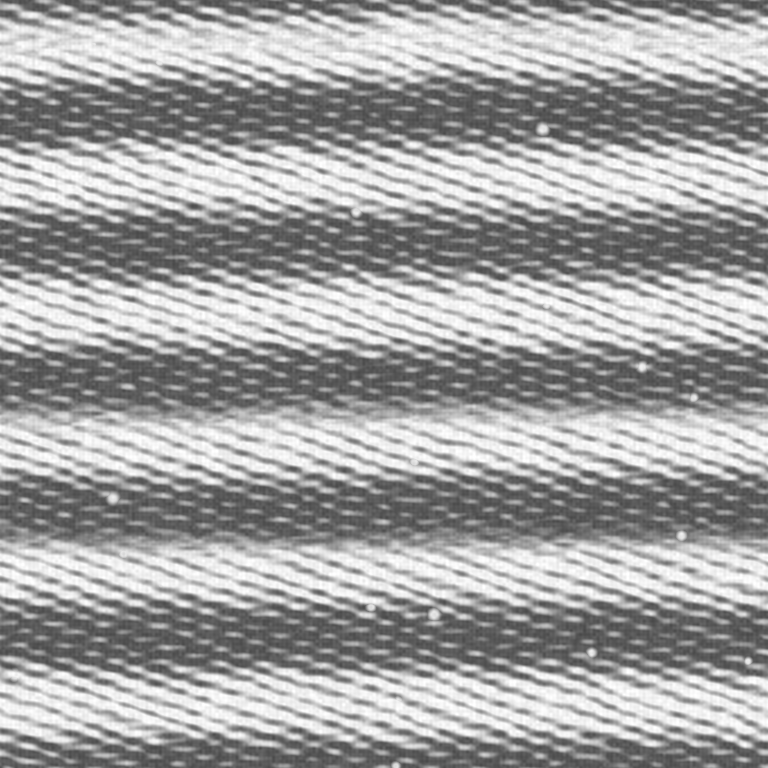
Write a WebGL 2 fragment shader that draws this texture.

```glsl
#version 300 es
precision highp float;
// Grey and white striped twill cloth with broken diagonal threads, fine knit and pale slubs.

uniform vec2 u_resolution;
out vec4 fragColor;

const float TAU = 6.2831853;
const vec3 DARK_YARN = vec3(0.345);
const vec3 LIGHT_YARN = vec3(0.955);

const float STRIPE_PERIOD = 0.171;   // height of one light and dark pair
const float STRIPE_TOP = 0.064;      // first light centre, from the top edge
const float STRIPE_WAVER = 0.012;
const float TWILL_PERIOD = 0.0212;   // vertical gap between diagonals
const float TWILL_SLOPE = 0.34;
const float BREAK_PERIOD = 0.0170;   // counter-diagonal that cuts dashes
const float BREAK_SLOPE = 0.24;
const float DARK_BIAS = -0.98;
const float LIGHT_BIAS = 0.84;
const float YARN_SOFTNESS = 1.12;
const float KNIT_COUNT = 170.0;
const float KNIT_DEPTH = 0.016;
const float GRAIN_COUNT = 230.0;
const float GRAIN_DEPTH = 0.09;
const float SLUB_GRID = 12.0;
const float SLUB_CHANCE = 0.16;
const float SLUB_RADIUS = 0.0088;

float hash(vec2 p) {
    vec3 q = fract(vec3(p.xyx) * 0.1031);
    q += dot(q, q.yzx + 33.33);
    return fract((q.x + q.y) * q.z);
}

float noise(vec2 p) {
    vec2 cell = floor(p), f = fract(p);
    f = f * f * (3.0 - 2.0 * f);
    float low = mix(hash(cell), hash(cell + vec2(1, 0)), f.x);
    float high = mix(hash(cell + vec2(0, 1)), hash(cell + vec2(1, 1)), f.x);
    return mix(low, high, f.y);
}

// Crossed diagonals: high on floating threads, low in the gaps.
float weave(vec2 p, float tone) {
    vec2 along = vec2(p.x, p.y + TWILL_SLOPE * p.x);
    float wander = 0.35 * (noise(along * vec2(16.0, 40.0)) - 0.5);
    float twill = cos(TAU * (along.y / TWILL_PERIOD + wander));
    float cuts = cos(TAU * ((p.y - BREAK_SLOPE * p.x) / BREAK_PERIOD - 1.5 * wander));
    float uneven = noise(along * vec2(60.0, 100.0)) - 0.5;
    return mix(0.55, 0.80, tone) * twill + mix(0.42, 0.22, tone) * cuts + 0.75 * uneven;
}

// Blurred zones where the twill washes out, on some stripes only.
float washout(float stripe) {
    float index = floor(stripe + 0.5);
    float offset = stripe - index;
    float strength = smoothstep(-0.15, 0.15, cos(TAU * (index - 3.9) / 4.0));
    float centre = -0.05 - 0.05 * index;
    return strength * (1.0 - smoothstep(0.02, 0.2, abs(offset - centre)));
}

// Scattered round slubs, searched over neighbouring cells.
float slubs(vec2 p) {
    vec2 home = floor(p * SLUB_GRID);
    float cover = 0.0;
    for (int j = -1; j <= 1; j++) {
        for (int i = -1; i <= 1; i++) {
            vec2 cell = home + vec2(i, j);
            vec2 jitter = vec2(hash(cell + 21.0), hash(cell + 57.0));
            float radius = SLUB_RADIUS * mix(0.75, 1.15, hash(cell + 83.0));
            float d = length(p - (cell + jitter) / SLUB_GRID);
            float present = step(hash(cell + 7.0), SLUB_CHANCE);
            cover = max(cover, present * (1.0 - smoothstep(0.3 * radius, 1.2 * radius, d)));
        }
    }
    return cover;
}

void main() {
    vec2 p = gl_FragCoord.xy / u_resolution;

    // Horizontal stripes with a slight waver
    float waver = STRIPE_WAVER * (noise(p * vec2(5.0, 9.0)) - 0.5);
    float stripe = (1.0 - p.y + waver - STRIPE_TOP) / STRIPE_PERIOD;
    float tone = 0.5 + 0.5 * cos(TAU * stripe);
    float bias = mix(DARK_BIAS, LIGHT_BIAS, mix(tone, smoothstep(0.0, 1.0, tone), 0.6));

    // Threads revealed according to the stripe tone
    float faded = washout(stripe);
    float hatch = noise(p * vec2(70.0, 210.0)) - 0.5;
    float thread = mix(weave(p, tone), hatch, 0.75 * faded);
    float light = smoothstep(-YARN_SOFTNESS, YARN_SOFTNESS, thread + bias - 0.15 * faded * tone);
    light = max(light, 0.9 * slubs(p));
    vec3 color = mix(DARK_YARN, LIGHT_YARN, light);

    // Fine knit and fibre grain
    vec2 knit = cos(TAU * KNIT_COUNT * p);
    color += KNIT_DEPTH * (0.6 * knit.x + 0.4 * knit.y);
    color += GRAIN_DEPTH * (noise(p * GRAIN_COUNT) - 0.5);

    fragColor = vec4(clamp(color, 0.0, 1.0), 1.0);
}
```
